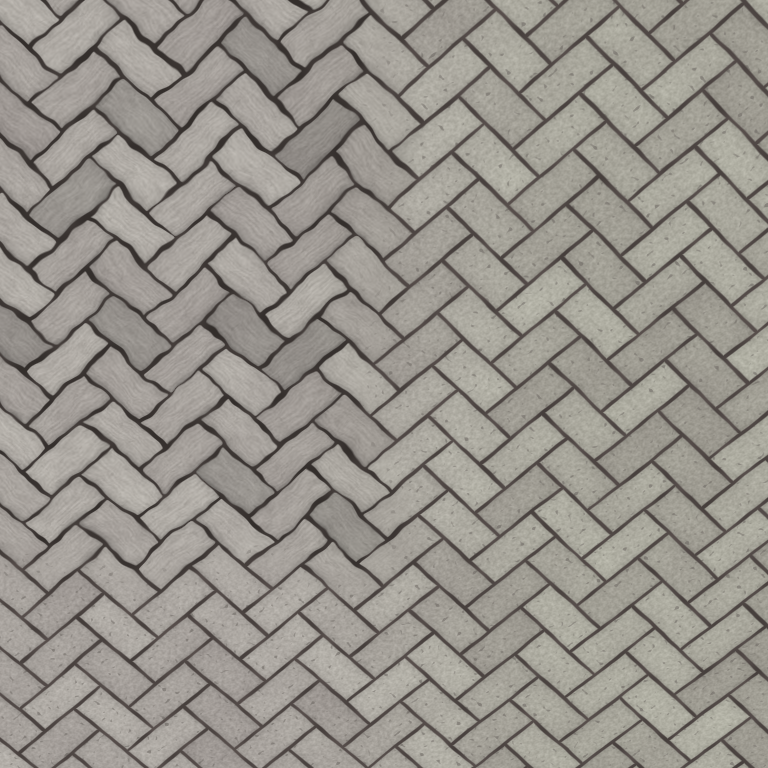
This texture is drawn by a WebGL 2 fragment shader. Its source:

```glsl
#version 300 es
precision highp float;
// Weathered herringbone paving seen in slight perspective, uneven toward the upper left.

#define COLUMN_PITCH 0.1615   // zigzag period at the top edge
#define PITCH_SHRINK 0.0216   // loss of pitch from top to bottom
#define VANISHING_X -0.094    // x toward which columns lean
#define ROW_RATE 2.12         // rows per column pitch
#define PHASE vec2(-1.09, 0.17)
#define ROW_TILT 0.05
#define JOINT 0.046           // half joint, in brick widths
#define WARP 0.17             // unevenness of the worn area
#define TONE_SPREAD 0.95
#define GRAIN 0.065

uniform vec2 u_resolution;
out vec4 fragColor;

const vec3 LIGHT = vec3(0.705, 0.695, 0.670);
const vec3 MID = vec3(0.625, 0.607, 0.590);
const vec3 PIT = vec3(0.44, 0.42, 0.40);
const vec3 JOINT_PALE = vec3(0.34, 0.305, 0.295);
const vec3 JOINT_DARK = vec3(0.20, 0.18, 0.17);

vec2 hash2(vec2 p) {
    vec3 q = fract(p.xyx * vec3(0.1031, 0.1030, 0.0973));
    q += dot(q, q.yzx + 33.33);
    return fract((q.xx + q.yz) * q.zy);
}

float cornerSlope(vec2 cell, vec2 offset) {
    float angle = 6.2832 * hash2(cell).x;
    return dot(vec2(cos(angle), sin(angle)), offset);
}

// Gradient noise, roughly -0.7 to 0.7
float noise(vec2 p) {
    vec2 i = floor(p), f = p - i;
    vec2 w = f * f * f * (f * (f * 6.0 - 15.0) + 10.0);
    vec2 e = vec2(1.0, 0.0);
    return mix(mix(cornerSlope(i, f), cornerSlope(i + e, f - e), w.x),
               mix(cornerSlope(i + e.yx, f - e.yx), cornerSlope(i + 1.0, f - 1.0), w.x), w.y);
}

// Canvas position to brick axes: x runs up-right, y runs up-left
vec2 pavingPlane(vec2 uv) {
    float depth = 1.0 - uv.y;
    float pitch = COLUMN_PITCH - PITCH_SHRINK * depth;
    float column = (uv.x - VANISHING_X) / pitch + PHASE.x;
    float row = PHASE.y - ROW_RATE * depth / pitch + ROW_TILT * (3.0 - column);
    return vec2(2.0 * column + row, row - 2.0 * column);
}

// Position from the brick centre, long axis first; id receives its corner cell
vec2 herringbone(vec2 p, out vec2 id, out bool upright) {
    vec2 cell = floor(p);
    float d = mod(cell.x - cell.y, 4.0);
    upright = d > 1.5;
    id = upright ? vec2(cell.x, cell.y + d - 3.0) : vec2(cell.x - d, cell.y);
    vec2 local = p - id;
    return upright ? local.yx - vec2(1.0, 0.5) : local - vec2(1.0, 0.5);
}

// Depth inside a slightly rounded 2 by 1 brick
float brickDepth(vec2 q, float radius) {
    vec2 d = abs(q) - vec2(1.0, 0.5) + radius;
    return radius - length(max(d, 0.0)) - min(max(d.x, d.y), 0.0);
}

void main() {
    vec2 uv = gl_FragCoord.xy / u_resolution.y;
    float pixel = 19.0 / u_resolution.y;

    // Worn area with a ragged border
    float ragged = 0.05 * noise(uv * 9.0);
    float worn = smoothstep(0.55, 0.46, uv.x + ragged) * smoothstep(0.22, 0.29, uv.y + ragged);

    // Uneven settling, strongest where worn
    vec2 p = pavingPlane(uv);
    vec2 bend = vec2(noise(p * 0.8 + 7.0), noise(p * 0.8 + 31.0));
    vec2 ripple = vec2(noise(p * 2.7 + 53.0), noise(p * 2.7 + 71.0));
    p += (bend + 0.4 * ripple) * mix(0.035, WARP, worn);

    vec2 id;
    bool upright;
    vec2 q = herringbone(p, id, upright);
    vec2 rnd = hash2(id + 117.0);
    vec2 rnd2 = hash2(id + 263.0);

    // Each brick sits a little turned
    float turn = (rnd.y - 0.5) * mix(0.025, 0.07, worn);
    vec2 turned = q + turn * vec2(-q.y, q.x);
    float depth = brickDepth(turned, mix(0.04, 0.09, worn));

    // Brick face: tone, stains, then speckle or streaks
    float tone = 0.5 + (rnd.x - 0.5) * TONE_SPREAD + 0.45 * noise(p * 0.9 + 19.0);
    vec3 color = mix(MID, LIGHT, tone);
    color *= mix(vec3(0.99, 1.0, 0.965), vec3(1.0, 0.99, 0.99), smoothstep(0.8, 0.3, uv.x));
    vec2 grainPos = q + id * 3.7 + 200.0;
    float speckle = noise(grainPos * 9.0) + 0.7 * noise(grainPos * 17.0);
    float streak = noise(grainPos * vec2(2.5, 15.0)) + 0.6 * noise(grainPos * 14.0);
    color += GRAIN * mix(speckle, streak, worn);
    float pits = smoothstep(0.32, 0.55, noise(grainPos * 6.5 + 41.0));
    color = mix(color, PIT, pits * mix(0.6, 0.15, worn));
    color *= 1.0 - 0.12 * worn * step(0.8, rnd2.x);

    // Soft dirt along the edges, lower side deeper where worn
    float lowerSide = upright ? smoothstep(0.1, -0.5, q.y) : smoothstep(-0.1, -0.5, q.y);
    float dirt = exp(-max(depth, 0.0) * 11.0);
    color *= 1.0 - dirt * mix(0.16, 0.16 + 0.22 * lowerSide, worn);

    // Joints of changing width and darkness
    float drift = noise(p * 1.6 + 91.0);
    float halfJoint = JOINT * (1.0 + mix(0.35, 0.9, worn) * drift);
    float face = smoothstep(halfJoint - pixel, halfJoint + pixel, depth);
    vec3 jointColor = mix(JOINT_PALE, JOINT_DARK, clamp(0.2 + 0.55 * worn + 0.6 * drift, 0.0, 1.0));
    color = mix(jointColor, color, face);

    fragColor = vec4(clamp(color, 0.0, 1.0), 1.0);
}
```
